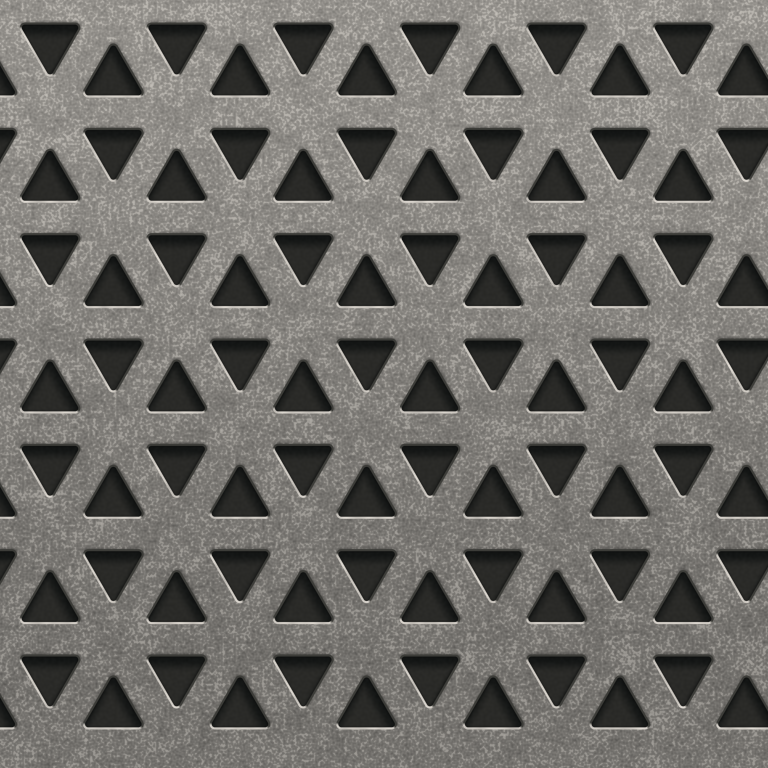
Give the GLSL for this pattern, as a WebGL 1 fragment shader.

```glsl
precision highp float;
// Brushed grey metal sheet perforated by alternating rounded triangles with lit bevels.
uniform vec2 u_resolution;

vec2 gradientAt(vec2 cell) {
  vec3 h = fract(cell.xyx * vec3(0.1031, 0.1030, 0.0973));
  h += dot(h, h.yzx + 33.33);
  float angle = 6.2832 * fract((h.x + h.y) * h.z);
  return vec2(cos(angle), sin(angle));
}

float gradientNoise(vec2 p) {
  vec2 i = floor(p), f = fract(p);
  vec2 w = f * f * f * (f * (f * 6.0 - 15.0) + 10.0);
  vec2 e = vec2(1.0, 0.0);
  float a = dot(gradientAt(i), f);
  float b = dot(gradientAt(i + e), f - e);
  float c = dot(gradientAt(i + e.yx), f - e.yx);
  float d = dot(gradientAt(i + 1.0), f - 1.0);
  return mix(mix(a, b, w.x), mix(c, d, w.x), w.y);
}

// Signed distance to an upward equilateral triangle centred on its centroid
float triangle(vec2 p, float halfSide) {
  const float k = 1.7320508;
  p = vec2(abs(p.x) - halfSide, p.y + halfSide / k);
  if (p.x + k * p.y > 0.0) p = vec2(p.x - k * p.y, -k * p.x - p.y) * 0.5;
  p.x -= clamp(p.x, -2.0 * halfSide, 0.0);
  return -length(p) * sign(p.y);
}

// Rounded hole inside one cell; facing is 1 for up, -1 for down
float hole(vec2 p, float facing) {
  return triangle(vec2(p.x, p.y * facing + 0.28), 0.395) - 0.079;
}

vec3 plate(vec2 uv) {
  float blotch = gradientNoise(uv * 24.0) + 0.8 * gradientNoise(uv * 58.0 + 7.0);
  float grain = gradientNoise(uv * 290.0 + 3.0) + 0.7 * gradientNoise(uv * 150.0 + 11.0);
  float tone = mix(0.465, 0.585, smoothstep(0.1, 1.05, uv.y));
  tone += 0.045 * blotch + 0.10 * grain;
  // Pale flecks gather in the lighter patches
  tone += 0.07 * smoothstep(0.1, 0.5, grain + 0.4 * blotch);
  return tone * vec3(1.0, 0.98, 0.945);
}

void main() {
  vec2 uv = gl_FragCoord.xy / u_resolution.y;
  float pixel = 12.13 / u_resolution.y;

  // Cells one unit wide, rows counted from the top
  vec2 size = vec2(1.0, 1.6635);
  vec2 q = vec2(uv.x, 1.0 - uv.y) * 12.13 - vec2(0.29, 0.116);
  vec2 cell = floor(q / size);
  cell.y = clamp(cell.y, 0.0, 6.0);
  vec2 p = (q - (cell + 0.5) * size) * vec2(1.0, -1.0);
  float facing = mod(cell.x + cell.y, 2.0) < 0.5 ? -1.0 : 1.0;

  float d = hole(p, facing);
  vec2 e = vec2(0.01, 0.0);
  vec2 slope = vec2(hole(p + e, facing) - hole(p - e, facing),
                    hole(p + e.yx, facing) - hole(p - e.yx, facing));
  vec2 normal = slope / max(length(slope), 0.0001);
  float light = dot(normal, normalize(vec2(-0.45, -0.9)));

  // Plate, softly darkened beside the unlit edges
  vec3 color = plate(uv);
  color *= 1.0 - 0.2 * (1.0 - smoothstep(0.0, 0.06, d)) * smoothstep(0.3, -0.5, light);

  // Recessed floor under the shadow of the upper edge
  float shadow = smoothstep(-0.16, 0.06, hole(p + vec2(0.04, 0.13), facing));
  vec3 recess = mix(vec3(0.165, 0.165, 0.155), vec3(0.075, 0.083, 0.08), shadow);
  recess += 0.016 * gradientNoise(uv * 210.0);
  recess *= 1.0 - 0.3 * smoothstep(-0.07, -0.02, d);

  // Bevel: bright where it faces the light, dark elsewhere
  float lit = smoothstep(0.02, 0.75, light);
  float worn = 0.94 + 0.16 * gradientNoise(uv * 70.0 + 19.0);
  vec3 bevel = mix(vec3(0.235, 0.235, 0.22), vec3(0.86, 0.84, 0.81) * worn, lit);
  float aa = 0.75 * pixel;
  color = mix(color, bevel, 1.0 - smoothstep(-aa, aa, d - 0.006));
  color = mix(color, recess, 1.0 - smoothstep(-aa, aa, d + 0.028));

  gl_FragColor = vec4(color, 1.0);
}
```
